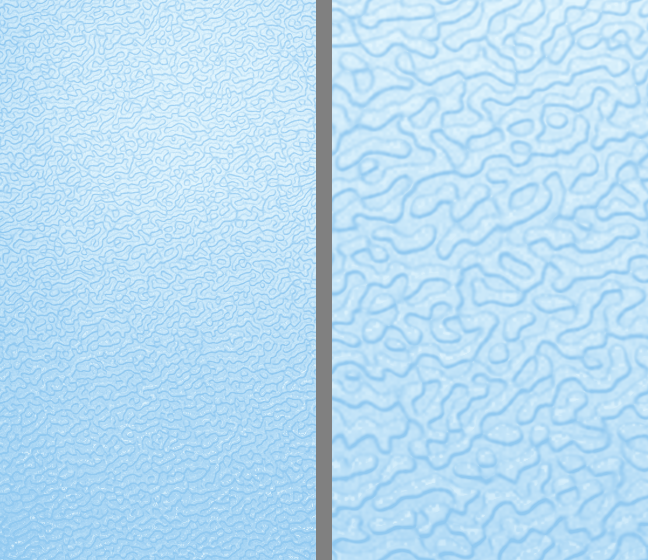
Left, the full canvas; right, a detail of the centre.
Write a Shadertoy shader that draws this texture.

```glsl
// Pale blue embossed sheet: worm-like raised ridges with grainy glints toward the bottom.

float hash(vec2 p) {
    vec3 q = fract(vec3(p.xyx) * 0.1031);
    q += dot(q, q.yzx + 33.33);
    return fract((q.x + q.y) * q.z);
}

float valueNoise(vec2 p) {
    vec2 cell = floor(p), f = fract(p);
    f = f * f * (3.0 - 2.0 * f);
    return mix(mix(hash(cell), hash(cell + vec2(1, 0)), f.x),
               mix(hash(cell + vec2(0, 1)), hash(cell + vec2(1, 1)), f.x), f.y);
}

// Band-limited random field: x = height, yz = gradient, both near unit size.
vec3 wormField(vec2 p) {
    const int WAVES = 44;
    vec3 sum = vec3(0.0);
    float power = 0.0;
    for (int i = 0; i < WAVES; i++) {
        float id = float(i);
        float angle = 3.14159 * (id + hash(vec2(id, 3.7))) / float(WAVES);
        float frequency = mix(0.7, 1.3, hash(vec2(id, 11.3)));
        float phase = 6.28318 * hash(vec2(id, 27.1));
        // Waves running across the up-right diagonal are stronger, so worms lie flat.
        float weight = 1.0 + 0.4 * cos(2.0 * (angle - 1.9));
        vec2 k = frequency * vec2(cos(angle), sin(angle));
        float a = dot(k, p) + phase;
        sum += weight * vec3(cos(a), -sin(a) * k);
        power += 0.5 * weight * weight;
    }
    return sum * inversesqrt(power);
}

void mainImage(out vec4 fragColor, in vec2 fragCoord) {
    vec2 uv = fragCoord / iResolution.xy;
    vec2 p = fragCoord / iResolution.x;
    float pixel = 1.0 / iResolution.x;
    float low = 1.0 - smoothstep(0.1, 0.62, uv.y);

    // Ridges, gently warped, with distance to their outline in canvas widths
    vec2 warp = vec2(valueNoise(p * 9.0), valueNoise(p * 9.0 + 40.0)) - 0.5;
    float waveNumber = 6.28318 * 38.0;
    vec3 field = wormField((p + 0.018 * warp) * waveNumber);
    float slope = length(field.yz);
    float d = (field.x - 0.08) / ((slope + 0.25) * waveNumber);
    float raised = smoothstep(-0.001 - 0.4 * pixel, 0.001 + 0.4 * pixel, d);
    float rim = exp(-pow((d + 0.0004) / (0.0021 + 0.12 * pixel), 2.0));
    float facing = -dot(field.yz / (slope + 0.1), normalize(vec2(-0.35, 1.0)));

    // Broad light: bright upper middle, deeper foot and left side
    vec2 glow = (uv - vec2(0.62, 0.8)) * vec2(1.3, 2.4);
    float tone = mix(0.2, 0.72, smoothstep(0.0, 0.7, uv.y));
    tone += 0.28 * exp(-dot(glow, glow) * 2.0);
    tone -= 0.12 * (1.0 - smoothstep(0.0, 0.3, uv.x));
    tone += 0.08 * (valueNoise(p * 5.0) - 0.5);

    // Emboss: dark outline above, side light below
    tone -= rim * mix(0.62, 0.24, low);
    tone += rim * facing * mix(0.27, 0.36, low);
    tone += mix(0.06, 0.0, low) + mix(0.06, 0.1, low) * raised;

    // Grain on the sheet and sparkle on ridges that face up
    float grain = valueNoise(p * 270.0);
    tone += 0.26 * (grain - 0.5);
    float sparkle = smoothstep(0.4, 0.85, grain) * smoothstep(-0.3, 0.6, facing);
    tone += sparkle * raised * mix(0.1, 0.7, low) * valueNoise(p * 22.0 + 7.0);

    vec3 deepBlue = vec3(0.595, 0.8, 0.945);
    vec3 paleBlue = vec3(0.84, 0.935, 0.985);
    fragColor = vec4(mix(deepBlue, paleBlue, clamp(tone, -0.1, 1.15)), 1.0);
}
```
